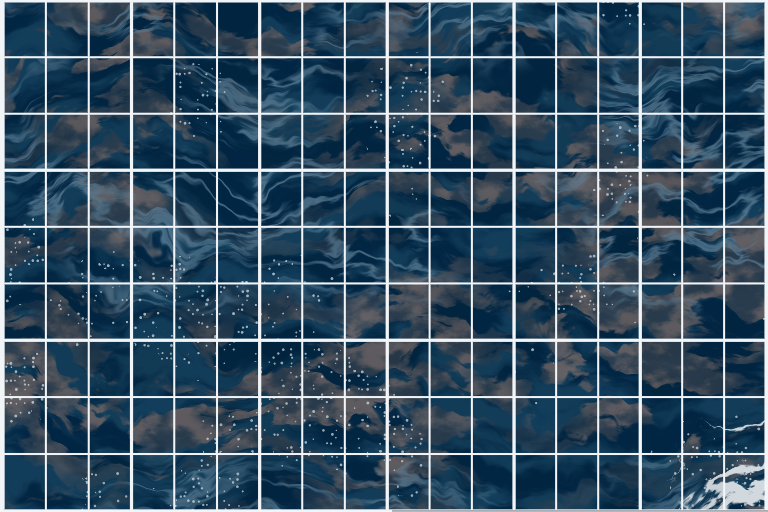
A WebGL 2 fragment shader for this texture:

```glsl
#version 300 es
precision highp float;
// Dark rippled sea over brown rocks, seen through a white grid of 18 x 9 panes.
// Warped value noise, stretched sideways, makes water, rocks, crests and foam;
// every third grid line is wider, and the columns bow very slightly.

uniform vec2 u_resolution;
out vec4 outColor;

const vec2 PANES = vec2(18.0, 9.0);
const vec2 GRID_ORIGIN = vec2(0.0039, 0.0020);
const vec2 GRID_PITCH = vec2(0.0552, 0.1107);
const vec2 GRID_BOW = vec2(0.0035, 0.0016);
const float THIN_HALF = 0.0020;
const float THICK_HALF = 0.0032;
const float PANE_VARIATION = 0.08;
const float SPECK_CELLS = 115.0;

const vec3 DEEP = vec3(0.005, 0.145, 0.255);
const vec3 WATER = vec3(0.07, 0.235, 0.345);
const vec3 CREST = vec3(0.36, 0.49, 0.58);
const vec3 ROCK_DARK = vec3(0.18, 0.24, 0.30);
const vec3 ROCK_LIGHT = vec3(0.43, 0.39, 0.39);
const vec3 FOAM = vec3(0.80, 0.83, 0.85);
const vec3 LINE = vec3(0.95, 0.96, 0.97);
const vec3 EDGE = vec3(0.10, 0.12, 0.14);
const float PI = 3.14159;

float hash(vec2 p) {
  vec3 h = fract(p.xyx * 0.1031);
  h += dot(h, h.yzx + 33.33);
  return fract((h.x + h.y) * h.z);
}

float noise(vec2 p) {
  vec2 i = floor(p), f = fract(p);
  f = f * f * (3.0 - 2.0 * f);
  float low = mix(hash(i), hash(i + vec2(1, 0)), f.x);
  float high = mix(hash(i + vec2(0, 1)), hash(i + vec2(1, 1)), f.x);
  return mix(low, high, f.y);
}

float fbm(vec2 p) {
  float sum = 0.0, amp = 0.516;
  for (int i = 0; i < 5; i++) {
    sum += amp * noise(p);
    p = mat2(0.96, 0.28, -0.28, 0.96) * p * 2.03 + 17.3;
    amp *= 0.5;
  }
  return sum;
}

float bump(float x, float width) {
  return exp(-x * x / (width * width));
}

// Small round droplets, one at most in each cell.
float specks(vec2 p, float density) {
  vec2 g = p * SPECK_CELLS, cell = floor(g);
  vec2 centre = 0.3 + 0.4 * vec2(hash(cell + 3.1), hash(cell + 8.7));
  float radius = 0.12 + 0.18 * hash(cell + 5.5);
  float dot1 = 1.0 - smoothstep(radius - 0.1, radius + 0.15, length(fract(g) - centre));
  return dot1 * step(1.0 - density, hash(cell + 21.0));
}

vec3 sea(vec2 p, vec2 uv) {
  // Bend the ripples along slow swells
  vec2 swell = vec2(fbm(p * 3.0 + 4.0), fbm(p * vec2(4.0, 3.0) + 31.0)) - 0.5;
  vec2 q = p + vec2(0.12, 0.24) * swell;

  // Water body
  float body = fbm(q * vec2(9.0, 26.0));
  vec3 color = mix(DEEP, WATER, smoothstep(0.40, 0.68, body));

  // Rocks gather in two broad slanted bands, broken up by dark flecks
  float bands = 0.25 * bump(uv.y - 0.23 - 0.20 * uv.x, 0.13)
              + 0.15 * bump(uv.y - 0.70 - 0.30 * uv.x, 0.12);
  float shoal = smoothstep(0.42, 0.64, fbm(p * vec2(4.0, 6.0) + 52.0) + bands - 0.04);
  float flecks = fbm(q * vec2(12.0, 30.0) + 9.0);
  float rock = smoothstep(0.56, 0.65, flecks + 0.15 * shoal) * mix(0.35, 0.85, shoal);
  float grain = fbm(p * vec2(22.0, 34.0) + 80.0);
  vec3 stone = mix(ROCK_DARK, ROCK_LIGHT, smoothstep(0.34, 0.70, grain) * (0.4 + 0.6 * shoal));
  color = mix(color, stone, rock);

  // Thin bright crests
  float ridge = 1.0 - abs(2.0 * fbm(q * vec2(7.0, 25.0) + 40.0) - 1.0);
  float lit = smoothstep(0.40, 0.72, fbm(p * 4.0 + 63.0) + 0.18 * bump(uv.y - 0.63, 0.07)
            + 0.14 * bump(uv.x - 1.0, 0.25) - 0.12 * shoal);
  color = mix(color, CREST, 0.75 * lit * smoothstep(0.82, 1.0, ridge));

  // Lacy foam in the lower right corner, and drifting droplets
  float shore = 1.0 - smoothstep(0.05, 0.24, length((uv - vec2(1.0, 0.04)) * vec2(1.4, 1.0)));
  float lace = 1.0 - abs(2.0 * fbm(q * vec2(13.0, 18.0) + 12.0) - 1.0);
  float foam = smoothstep(1.02, 1.14, lace + 0.26 * shore) * smoothstep(0.0, 0.3, shore);
  float cluster = smoothstep(0.60, 0.72, fbm(p * 5.0 + 97.0)) + shore;
  return mix(color, FOAM, max(foam, 0.75 * specks(p, 0.22 * cluster)));
}

void main() {
  vec2 uv = gl_FragCoord.xy / u_resolution;
  vec2 aspect = vec2(u_resolution.x / u_resolution.y, 1.0);
  vec2 p = uv * aspect;
  float aa = 0.6 / u_resolution.y;

  // Grid: distance to the nearest line on each axis
  vec2 cell = (uv - GRID_ORIGIN) / GRID_PITCH;
  vec2 k = clamp(round(cell), vec2(0.0), PANES);
  vec2 lineAt = GRID_ORIGIN + GRID_PITCH * k + GRID_BOW * sin(PI * k / PANES);
  vec2 thick = 1.0 - step(0.5, mod(k, 3.0));
  vec2 gap = abs(uv - lineAt) * aspect - mix(vec2(THIN_HALF), vec2(THICK_HALF), thick);
  float grid = 1.0 - smoothstep(-aa, aa, min(gap.x, gap.y));
  vec2 outside = step(uv, GRID_ORIGIN) + step(GRID_ORIGIN + GRID_PITCH * PANES, uv);
  grid = max(grid, min(outside.x + outside.y, 1.0));

  // Slight change of light from pane to pane
  float tint = 1.0 + PANE_VARIATION * (hash(floor(cell) + 11.0) - 0.5);
  vec3 color = mix(sea(p, uv) * tint, LINE, grid);

  // Fine dark edge under the right half
  float edge = 1.0 - smoothstep(0.0008 - aa, 0.0008 + aa, abs(uv.y - 0.002));
  color = mix(color, EDGE, 0.8 * edge * step(0.51, uv.x));
  outColor = vec4(color, 1.0);
}
```
